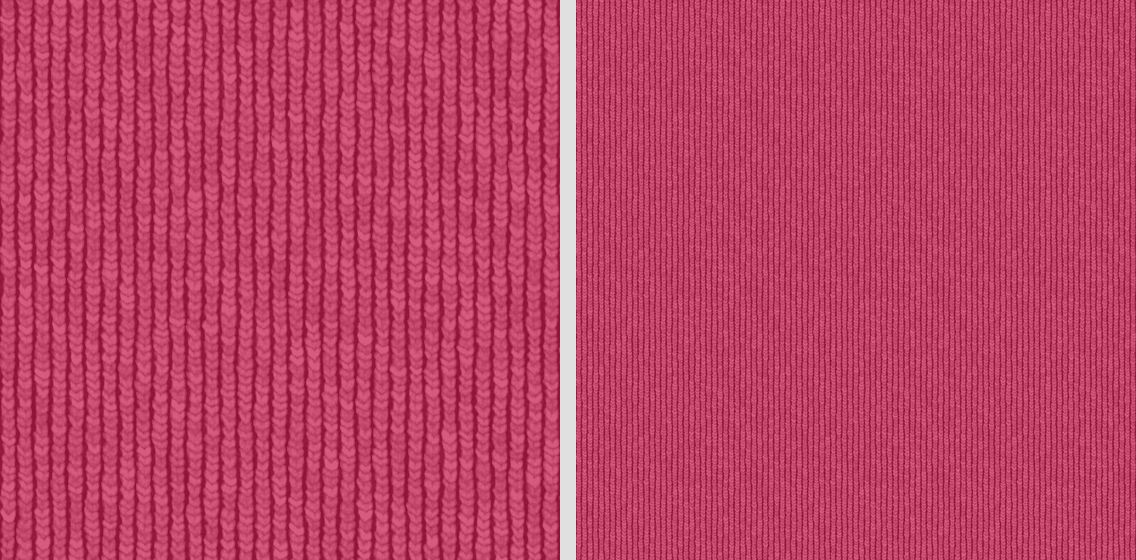
Left, the tile; right, the same tile 3 across and 3 down.
This texture is drawn by a WebGL 1 fragment shader. Its source:

```glsl
precision highp float;

uniform vec2 u_resolution;

const float TAU = 6.2831853;
const float RIBS = 33.0;            // knit columns across
const float ROWS = 60.0;            // stitches down each column
const float LEAF_SLOPE = 0.62;      // rise of each V arm, in stitches
const float LEAF_SKEW = 0.13;       // stagger between left and right arms
const float SWAY = 0.09;            // sideways wander of the ribs
const float GAP_START = 0.50;       // where a rib begins to fall into the gap
const float GAP_SOFTNESS = 0.42;
const float GAP_VARIATION = 0.26;
const float BODY_TONE = 0.40;
const float LEAF_TONE = 0.42;
const float STITCH_VARIATION = 0.28;
const float FUZZ = 0.30;
const vec2 FUZZ_CELLS = vec2(170.0, 150.0);
const vec2 LUMP_CELLS = vec2(66.0, 50.0);
const vec3 GAP_COLOR = vec3(0.555, 0.075, 0.215);
const vec3 YARN_COLOR = vec3(0.715, 0.232, 0.373);
const vec3 LIGHT_COLOR = vec3(0.850, 0.365, 0.500);

float hash(vec2 p) {
  return fract(sin(dot(p, vec2(127.1, 311.7))) * 4375.85);
}

// Distance to the nearest scattered point, wrapping at the canvas edges
float cellular(vec2 uv, vec2 cells) {
  vec2 p = uv * cells;
  vec2 base = floor(p);
  float nearest = 2.0;
  for (int j = -1; j <= 1; j++) {
    for (int i = -1; i <= 1; i++) {
      vec2 cell = base + vec2(float(i), float(j));
      vec2 id = mod(cell, cells);
      vec2 point = cell + vec2(hash(id), hash(id + 71.3));
      nearest = min(nearest, distance(p, point));
    }
  }
  return nearest;
}

// Layered sines with whole frequencies, roughly -1 to 1
float drift(vec2 uv) {
  vec2 a = uv * TAU;
  return 0.40 * sin(3.0 * a.x + 5.0 * a.y + 1.0)
       + 0.35 * sin(7.0 * a.x - 11.0 * a.y + 2.6)
       + 0.25 * sin(16.0 * a.x + 19.0 * a.y + 4.1);
}

void main() {
  vec2 uv = gl_FragCoord.xy / u_resolution;
  float lump = cellular(uv, LUMP_CELLS) - 0.45;
  float fuzz = cellular(uv, FUZZ_CELLS) - 0.45;

  // Rib coordinates: side runs from -1 to 1 across one column
  float across = uv.x * RIBS + SWAY * drift(uv.yx) + 0.12 * lump;
  float column = mod(floor(across), RIBS);
  float side = 2.0 * fract(across) - 1.0;

  // Stitch coordinates: V-shaped arms stacked along the column
  float along = uv.y * ROWS + hash(vec2(column, 5.0))
              + 0.35 * drift(uv + 0.37)
              - LEAF_SLOPE * abs(side) + LEAF_SKEW * side;
  float row = mod(floor(along), ROWS);
  float leaf = pow(sin(0.5 * TAU * fract(along)), 0.8);
  float variation = hash(vec2(column, row));

  // Rounded rib with an uneven edge and a faint crease between arms
  float edge = GAP_START + GAP_VARIATION * lump + 0.10 * (leaf - 0.5);
  float body = 1.0 - smoothstep(edge, edge + GAP_SOFTNESS, abs(side + 0.04));
  float crease = exp(-30.0 * side * side);

  // Yarn shading, stitch differences and occasional pale flecks
  float stitch = LEAF_TONE + STITCH_VARIATION * (variation - 0.5);
  stitch += 0.16 * smoothstep(0.93, 1.0, variation);
  float tone = body * (BODY_TONE + leaf * stitch - 0.08 * crease - 0.05 * side);
  tone += 0.07 - FUZZ * fuzz * (0.35 + 0.65 * body);
  tone += 0.05 * drift(uv.yx + 0.19) - 0.12 * lump;
  tone = clamp(tone, 0.0, 1.0);

  vec3 color = mix(GAP_COLOR, YARN_COLOR, smoothstep(0.0, 0.5, tone));
  color = mix(color, LIGHT_COLOR, smoothstep(0.4, 1.1, tone));
  gl_FragColor = vec4(color, 1.0);
}
```
